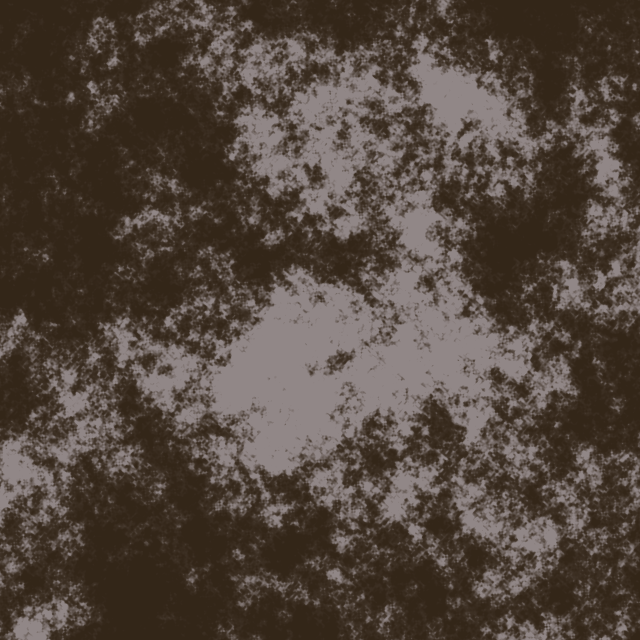
Give the GLSL for this texture, as a WebGL 2 fragment shader.

```glsl
#version 300 es
precision highp float;
// Weathered dark brown surface with grainy patches of pale mauve grey.

uniform vec2 u_resolution;
out vec4 fragColor;

float hash(vec2 cell) {
    vec3 q = fract(vec3(cell.xyx) * vec3(0.1031, 0.1030, 0.0973));
    q += dot(q, q.yzx + 33.33);
    return fract((q.x + q.y) * q.z);
}

// Smooth value noise, centred on zero.
float valueNoise(vec2 p) {
    vec2 cell = floor(p);
    vec2 f = fract(p);
    f = f * f * (3.0 - 2.0 * f);
    float bottom = mix(hash(cell), hash(cell + vec2(1.0, 0.0)), f.x);
    float top = mix(hash(cell + vec2(0.0, 1.0)), hash(cell + vec2(1.0, 1.0)), f.x);
    return mix(bottom, top, f.y) - 0.5;
}

// Slowly fading octaves keep the finest grain strong.
float grain(vec2 p) {
    const mat2 turnAndDouble = mat2(1.6, 1.2, -1.2, 1.6);
    float sum = 0.0;
    float amplitude = 1.0;
    p = p * 5.0 + 40.0;
    for (int octave = 0; octave < 7; octave++) {
        sum += amplitude * valueNoise(p);
        p = turnAndDouble * p + vec2(17.3, 9.1);
        amplitude *= 0.9;
    }
    return sum;
}

void main() {
    vec2 uv = gl_FragCoord.xy / u_resolution;

    // A broad, slightly tilted pale band across the middle.
    float band = 0.26 * cos(6.2832 * (uv.y - 0.37 - 0.3 * uv.x));

    // Scaled to roughly unit deviation.
    float wear = (band + grain(uv)) / 0.468;

    // Faint mottling in the brown, then crisp pale flakes over it.
    float mottle = 0.12 * smoothstep(-1.2, 0.3, wear);
    float flakes = smoothstep(-0.16, 1.475, wear);
    float paleness = mix(mottle, 1.0, flakes);

    vec3 brown = vec3(0.20, 0.148, 0.095);
    vec3 mauveGrey = vec3(0.57, 0.53, 0.53);
    fragColor = vec4(mix(brown, mauveGrey, paleness), 1.0);
}
```
